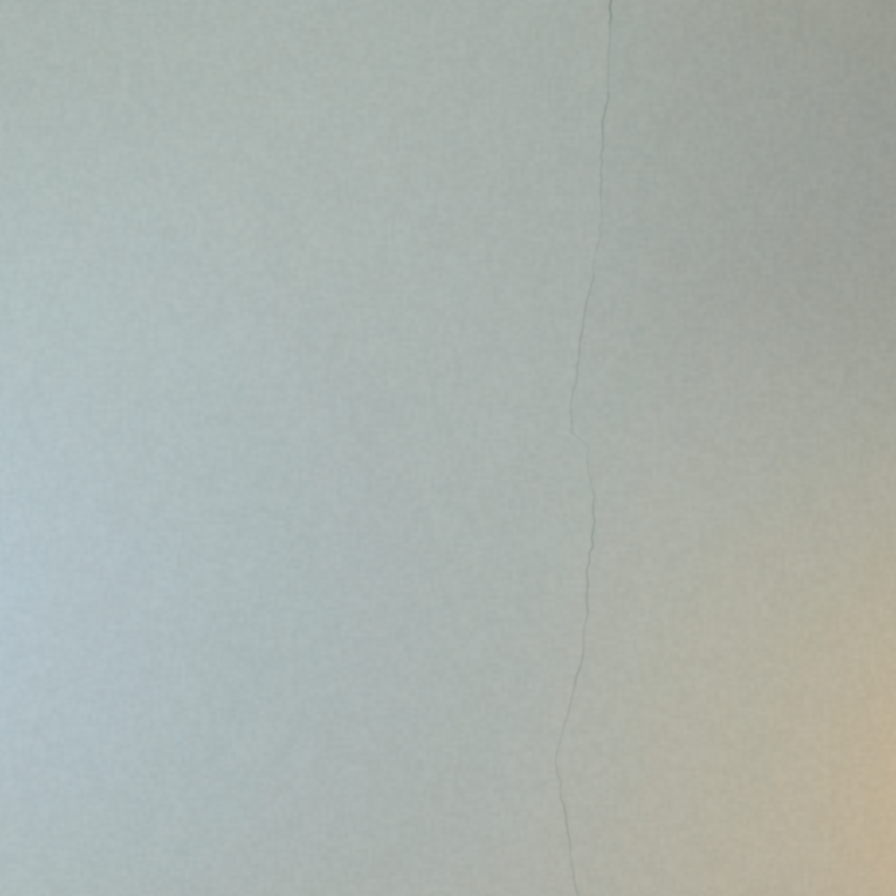
A three.js fragment shader for this texture:

```glsl
varying vec2 vUv;

const float CRACK_WIDTH = 0.0018;
const float CRACK_DEPTH = 0.064;
const float CRACK_WOBBLE = 0.0045;
const float LIP_LIGHT = 0.010;
const float GRAIN = 0.017;
const float MOTTLE = 0.012;
const vec3 CORNER_GLOW = vec3(0.020, 0.003, -0.010);
const vec3 EDGE_GLOW = vec3(0.004, 0.008, 0.020);
const vec3 WARM_SIDE = vec3(0.014, 0.004, -0.008);
const vec3 COOL_SIDE = vec3(0.006, 0.010, 0.014);
const vec3 DARK_SIDE = vec3(0.012, 0.016, 0.018);

float hash(vec2 p) {
  vec3 q = fract(vec3(p.xyx) * 0.1031);
  q += dot(q, q.yzx + 33.33);
  return fract((q.x + q.y) * q.z);
}

float noise(vec2 p) {
  vec2 cell = floor(p);
  vec2 f = fract(p);
  f = f * f * (3.0 - 2.0 * f);
  float low = mix(hash(cell), hash(cell + vec2(1.0, 0.0)), f.x);
  float high = mix(hash(cell + vec2(0.0, 1.0)), hash(cell + 1.0), f.x);
  return mix(low, high, f.y);
}

float spot(vec2 p, vec2 center, vec2 radius) {
  vec2 q = (p - center) / radius;
  return exp(-dot(q, q));
}

// Smooth curve through three colours at 0, 0.5 and 1
vec3 across(float x, vec3 left, vec3 middle, vec3 right) {
  return left * (2.0 * x - 1.0) * (x - 1.0)
       + middle * 4.0 * x * (1.0 - x)
       + right * x * (2.0 * x - 1.0);
}

// Plaster tones: four rows joined by a cubic
vec3 wallTone(vec2 p) {
  vec3 bottom = across(p.x, vec3(0.675, 0.725, 0.720), vec3(0.671, 0.692, 0.668), vec3(0.715, 0.682, 0.605));
  vec3 lower = across(p.x, vec3(0.688, 0.747, 0.762), vec3(0.667, 0.704, 0.692), vec3(0.692, 0.678, 0.612));
  vec3 upper = across(p.x, vec3(0.682, 0.738, 0.736), vec3(0.665, 0.703, 0.688), vec3(0.626, 0.644, 0.612));
  vec3 top = across(p.x, vec3(0.658, 0.704, 0.688), vec3(0.656, 0.692, 0.672), vec3(0.610, 0.627, 0.585));
  float t = 3.0 * p.y;
  float a = t - 1.0;
  float b = t - 2.0;
  float c = t - 3.0;
  return -bottom * a * b * c / 6.0 + lower * t * b * c / 2.0
         - upper * t * a * c / 2.0 + top * t * a * b / 6.0;
}

float ramp(float from, float to, float y) {
  return clamp((y - from) / (to - from), 0.0, 1.0);
}

// Horizontal position of the crack at height y
float crackX(float y) {
  float x = 0.645;
  x -= 0.025 * ramp(0.0, 0.148, y);
  x += 0.031 * ramp(0.148, 0.28, y);
  x += 0.010 * ramp(0.28, 0.40, y);
  x -= 0.006 * ramp(0.465, 0.503, y);
  x -= 0.018 * ramp(0.503, 0.518, y);
  x += 0.032 * ramp(0.54, 0.74, y);
  x += 0.011 * ramp(0.74, 0.96, y);
  x += CRACK_WOBBLE * (noise(vec2(y * 38.0, 4.0)) - 0.5);
  return x + CRACK_WOBBLE * 0.6 * (noise(vec2(y * 110.0, 9.0)) - 0.5);
}

void main() {
  vec2 p = vUv;
  vec3 color = wallTone(p);

  // Broad warm, dark and cool regions
  float right = smoothstep(0.55, 0.80, p.x);
  float left = 1.0 - smoothstep(0.08, 0.42, p.x);
  color += WARM_SIDE * right * (1.0 - smoothstep(0.25, 0.58, p.y));
  color -= DARK_SIDE * right * smoothstep(0.45, 0.70, p.y);
  color += COOL_SIDE * left * (1.0 - smoothstep(0.60, 0.95, p.y));

  // Glows at the lower right and the left edge, dark patch on the right
  color += CORNER_GLOW * spot(p, vec2(1.02, 0.10), vec2(0.09, 0.17));
  color += EDGE_GLOW * spot(p, vec2(-0.02, 0.34), vec2(0.08, 0.18));
  color -= 0.007 * spot(p, vec2(0.91, 0.69), vec2(0.12, 0.08));

  // Raised plaster left of the crack
  float d = p.x - crackX(p.y);
  float lip = exp(-abs(d) / 0.03) * (1.0 - smoothstep(-0.004, 0.004, d));
  color += LIP_LIGHT * lip * mix(0.4, 1.0, smoothstep(0.25, 0.70, p.y));

  // Hairline of uneven strength
  float strength = mix(0.25, 1.0, noise(vec2(p.y * 24.0, 17.0)));
  strength += 1.0 * smoothstep(0.96, 0.99, p.y);
  float hairline = exp(-d * d / (CRACK_WIDTH * CRACK_WIDTH));
  color -= CRACK_DEPTH * strength * hairline * vec3(1.0, 0.85, 0.9);

  // Fine woven grain and broader mottling
  float weave = noise(p * vec2(230.0, 120.0)) + noise(p * vec2(130.0, 240.0) + 31.0) - 1.0;
  float mottle = noise(p * vec2(38.0, 24.0) + 7.0) - 0.5;
  float tint = noise(p * 70.0 + 53.0) - 0.5;
  color += GRAIN * weave + MOTTLE * 0.4 * mottle;
  color += MOTTLE * 0.6 * tint * vec3(1.0, -0.2, -0.8);

  gl_FragColor = vec4(clamp(color, 0.0, 1.0), 1.0);
}
```
